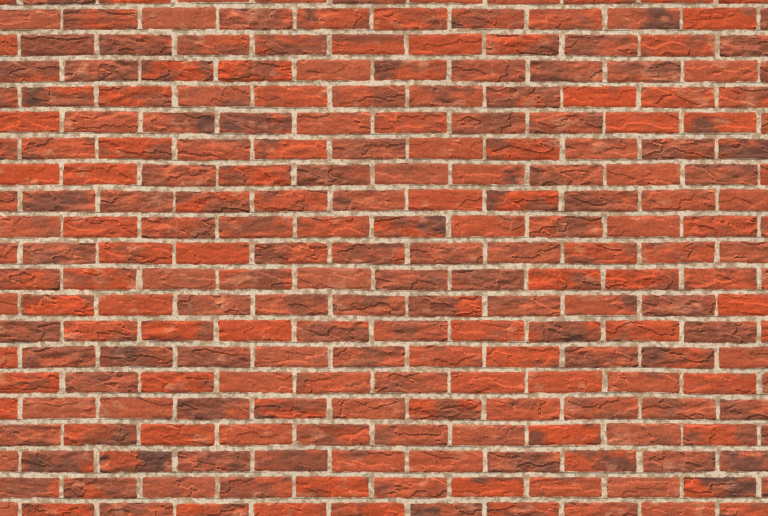
Write a Shadertoy shader that draws this texture.

```glsl
float hash(vec2 p) {
    p = fract(p * vec2(0.1031, 0.1137));
    p += dot(p, p.yx + 33.33);
    return fract((p.x + p.y) * p.x * 17.3 + p.y * 91.7);
}

float noise(vec2 p) {
    vec2 i = floor(p), f = fract(p);
    f = f * f * (3.0 - 2.0 * f);
    return mix(mix(hash(i), hash(i + vec2(1, 0)), f.x),
               mix(hash(i + vec2(0, 1)), hash(i + vec2(1, 1)), f.x), f.y);
}

float fbm(vec2 p) {
    float sum = 0.0, amp = 0.5;
    for (int i = 0; i < 4; i++) {
        sum += amp * noise(p);
        p = mat2(1.6, 1.2, -1.2, 1.6) * p + 7.3;
        amp *= 0.5;
    }
    return sum;
}

// Clay surface: coarse lumps plus folded ledges
float clayHeight(vec2 p) {
    float lumps = fbm(p * vec2(1.8, 4.0));
    float fold = noise(p * vec2(1.1, 2.6) + 1.5 * lumps);
    return lumps + 0.45 * smoothstep(0.47, 0.55, fold);
}

float roundedBox(vec2 p, vec2 halfSize, float radius) {
    vec2 q = abs(p) - halfSize + radius;
    return length(max(q, 0.0)) + min(max(q.x, q.y), 0.0) - radius;
}

void mainImage(out vec4 fragColor, in vec2 fragCoord) {
    // One unit is one course; y runs downward from the top
    float pixel = 19.85 / iResolution.y;
    vec2 pos = vec2(fragCoord.x, iResolution.y - fragCoord.y) * pixel;
    vec2 wall = pos - vec2(2.385, 0.23);
    wall.y += 0.09 * (noise(pos * vec2(0.25, 0.6)) - 0.5);

    // Running bond
    float course = floor(wall.y);
    wall.x -= 1.35 * mod(course, 2.0);
    float column = floor(wall.x / 2.98);
    vec2 id = vec2(column, course) + 40.0;
    vec2 local = vec2(wall.x - (column + 0.5) * 2.98, wall.y - course - 0.5);
    float tone = hash(id), age = hash(id + 71.0), chip = hash(id + 133.0);

    // Brick outline with uneven edges and small placement errors
    vec2 offset = (vec2(tone, age) - 0.5) * vec2(0.07, 0.04);
    vec2 halfSize = vec2(1.425, 0.415) - vec2(0.04, 0.025) * chip;
    float edge = roundedBox(local - offset, halfSize, 0.07);
    edge += 0.09 * (fbm(pos * 4.5) - 0.47);
    float soft = max(0.035, 0.7 * pixel);
    float brickMask = 1.0 - smoothstep(-soft, soft, edge);

    // Fired clay, from bright red to smoky brown
    vec2 clayPos = local + id * vec2(9.7, 5.3);
    float patches = fbm(clayPos * vec2(0.9, 1.6));
    float grain = noise(pos * 17.0) - 0.5;
    vec3 clay = mix(vec3(0.77, 0.32, 0.19), vec3(0.70, 0.37, 0.26), tone);
    clay = mix(clay, vec3(0.56, 0.33, 0.25),
               0.85 * smoothstep(0.42, 0.72, patches + 0.4 * (age - 0.5)));
    float smoke = smoothstep(0.5, 0.68, fbm(clayPos * vec2(0.8, 1.3) + 19.0));
    clay = mix(clay, vec3(0.39, 0.28, 0.24), 0.75 * smoke * smoothstep(0.55, 0.9, chip));
    float bloom = smoothstep(0.58, 0.76, fbm(clayPos * vec2(1.5, 2.2) + 43.0));
    clay = mix(clay, vec3(0.80, 0.51, 0.38), 0.6 * bloom);

    // Relief lit from above, stronger on rougher bricks
    float slope = clayHeight(clayPos + vec2(0.04, 0.07)) - clayHeight(clayPos);
    float relief = clamp(slope * (0.4 + 0.9 * age), -0.32, 0.2);
    clay *= 1.0 + relief + 0.13 * grain;
    clay *= 1.0 - 0.22 * smoothstep(0.25, 0.42, local.y);
    clay += 0.05 * smoothstep(-0.25, -0.4, local.y);

    // Sandy mortar, shaded under the lower brick edge
    float sand = fbm(pos * 6.0);
    vec3 mortar = mix(vec3(0.70, 0.58, 0.46), vec3(0.87, 0.78, 0.67),
                      smoothstep(0.25, 0.6, sand));
    mortar *= 1.0 + 0.12 * grain;
    float overhang = smoothstep(0.37, 0.42, local.y) * (1.0 - smoothstep(0.42, 0.48, local.y));
    mortar *= 1.0 - 0.3 * overhang * smoothstep(0.3, 0.6, noise(pos * vec2(1.3, 3.0)));

    vec3 color = mix(mortar, clay, brickMask);
    color *= 0.97 + 0.06 * noise(pos * 0.35);
    fragColor = vec4(clamp(color, 0.0, 1.0), 1.0);
}
```
